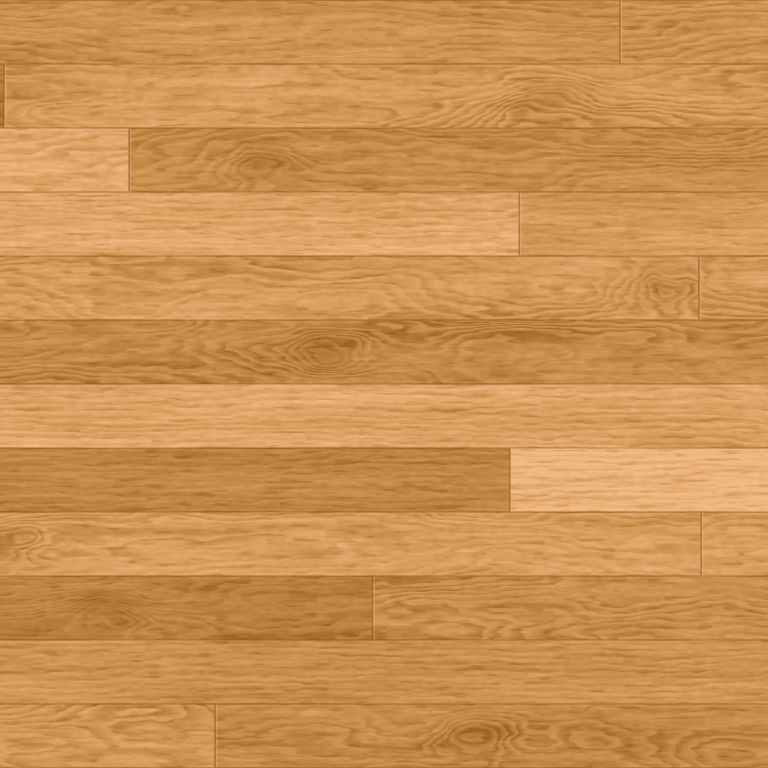
Write a Shadertoy shader that draws this texture.

```glsl
// Honey oak strip floor: twelve rows of planks with staggered butt joints and figured grain.

// Per row from the top: joint position (2 = no joint), left tone, right tone
const vec3 PLANKS[12] = vec3[12](
    vec3(0.807, 0.54, 0.62), vec3(0.005, 0.30, 0.65), vec3(0.168, 0.84, 0.50),
    vec3(0.676, 0.82, 0.64), vec3(0.910, 0.67, 0.65), vec3(2.0, 0.45, 0.45),
    vec3(2.0, 0.80, 0.80), vec3(0.664, 0.42, 1.0), vec3(0.913, 0.69, 0.70),
    vec3(0.485, 0.32, 0.52), vec3(2.0, 0.58, 0.58), vec3(0.280, 0.62, 0.46));

// Per row: strength of the cathedral figure, knot position (-1 = no knot)
const vec2 FIGURE[12] = vec2[12](
    vec2(0.5, -1.0), vec2(0.9, 0.71), vec2(0.6, 0.35), vec2(0.2, -1.0),
    vec2(0.8, 0.86), vec2(1.0, 0.425), vec2(0.3, -1.0), vec2(0.2, -1.0),
    vec2(0.7, 0.01), vec2(0.8, 0.14), vec2(0.15, -1.0), vec2(0.8, 0.62));

float hash(vec2 p) {
    vec3 q = fract(p.xyx * 0.1031);
    q += dot(q, q.yzx + 33.33);
    return fract((q.x + q.y) * q.z);
}

float noise(vec2 p) {
    vec2 i = floor(p), f = fract(p);
    f = f * f * f * (f * (f * 6.0 - 15.0) + 10.0);
    return mix(mix(hash(i), hash(i + vec2(1, 0)), f.x),
               mix(hash(i + vec2(0, 1)), hash(i + vec2(1, 1)), f.x), f.y);
}

float fbm(vec2 p) {
    float sum = 0.0, amp = 0.55;
    for (int i = 0; i < 3; i++) {
        sum += amp * noise(p);
        p = mat2(1.9, 0.25, -0.25, 1.9) * p + 11.7;
        amp *= 0.45;
    }
    return sum;
}

// Wood colour from dark late wood (0) to pale sapwood (1)
vec3 woodColor(float tone) {
    vec3 t = pow(vec3(clamp(tone, 0.0, 1.08)), vec3(1.0, 1.05, 1.5));
    return mix(vec3(0.62, 0.39, 0.17), vec3(0.92, 0.70, 0.48), t);
}

void mainImage(out vec4 fragColor, in vec2 fragCoord) {
    vec2 uv = fragCoord / iResolution.xy;
    float px = 1.0 / iResolution.y;

    // Plank layout
    float down = (1.0 - uv.y) * 12.0;
    int row = clamp(int(down), 0, 11);
    float v = fract(down);
    vec3 plank = PLANKS[row];
    vec2 figure = FIGURE[row];
    float side = step(plank.x, uv.x);
    float tone = mix(plank.y, plank.z, side);
    vec2 seed = vec2(float(row) * 17.3, float(row) * 7.1 + side * 41.7);

    // Growth rings: contours of a stretched field, pushed outwards by the knot
    vec2 k = vec2((uv.x - figure.y) / 0.05, (v - 0.5) / 0.36);
    k += 0.7 * (vec2(noise(vec2(uv.x * 30.0, v * 3.0)), noise(vec2(uv.x * 24.0, v * 3.0) + 9.0)) - 0.5);
    float knot = exp(-dot(k, k));
    float rings = (10.0 - 6.0 * figure.x) * v
                + 14.0 * figure.x * fbm(vec2(uv.x * 3.8, v * 1.3) + seed)
                + 0.8 * fbm(vec2(uv.x * 16.0, v * 5.0) + seed)
                + 4.0 * knot;
    float blur = smoothstep(0.4, 1.0, fwidth(rings));
    rings += 0.45 * noise(vec2(uv.x * 55.0, uv.y * 210.0) + seed);
    float s = fract(rings);
    float line = smoothstep(0.1, 0.75, s) * (1.0 - smoothstep(0.78, 1.0, s));
    line = mix(line, 0.43, blur);

    // Broad streaks, long fibres, fine grit and short dark pores
    float streak = fbm(vec2(uv.x * 2.6, v * 2.5) + seed + 53.0);
    float fibre = noise(vec2(uv.x * 9.0, uv.y * 170.0) + seed);
    float thread = noise(vec2(uv.x * 24.0, uv.y * 330.0) + seed + 3.0);
    float grit = noise(vec2(uv.x * 130.0, uv.y * 340.0) + seed);
    float pores = smoothstep(0.6, 0.9, noise(vec2(uv.x * 45.0, uv.y * 280.0) + seed + 5.0));
    tone -= (line - 0.43) * (0.11 + 0.24 * figure.x * smoothstep(0.2, 0.75, streak));
    tone += 0.32 * (0.46 - streak) + 0.13 * (fibre - 0.5);
    tone += 0.14 * (thread - 0.5) + 0.12 * (grit - 0.5);
    tone -= 0.13 * pores * (0.4 + line) - 0.03;
    tone -= 0.22 * knot * knot;
    vec3 color = woodColor(tone);

    // Faint uneven seams between rows, butt joints and their pale bevel
    float wear = noise(vec2(uv.x * 14.0, floor(down + 0.5) * 5.3));
    float seam = 1.0 - smoothstep(0.0, 0.0004 + px, min(v, 1.0 - v) / 12.0);
    float fromJoint = uv.x - plank.x;
    float joint = 1.0 - smoothstep(0.0, 0.0005 + px, abs(fromJoint));
    float bevel = 1.0 - smoothstep(0.0, 0.0005 + px, abs(fromJoint - 0.0022));
    color = mix(color, vec3(0.91, 0.71, 0.51), 0.4 * bevel);
    color = mix(color, vec3(0.54, 0.33, 0.15), max((0.3 + 0.45 * wear) * seam, 0.55 * joint));

    fragColor = vec4(color, 1.0);
}
```
